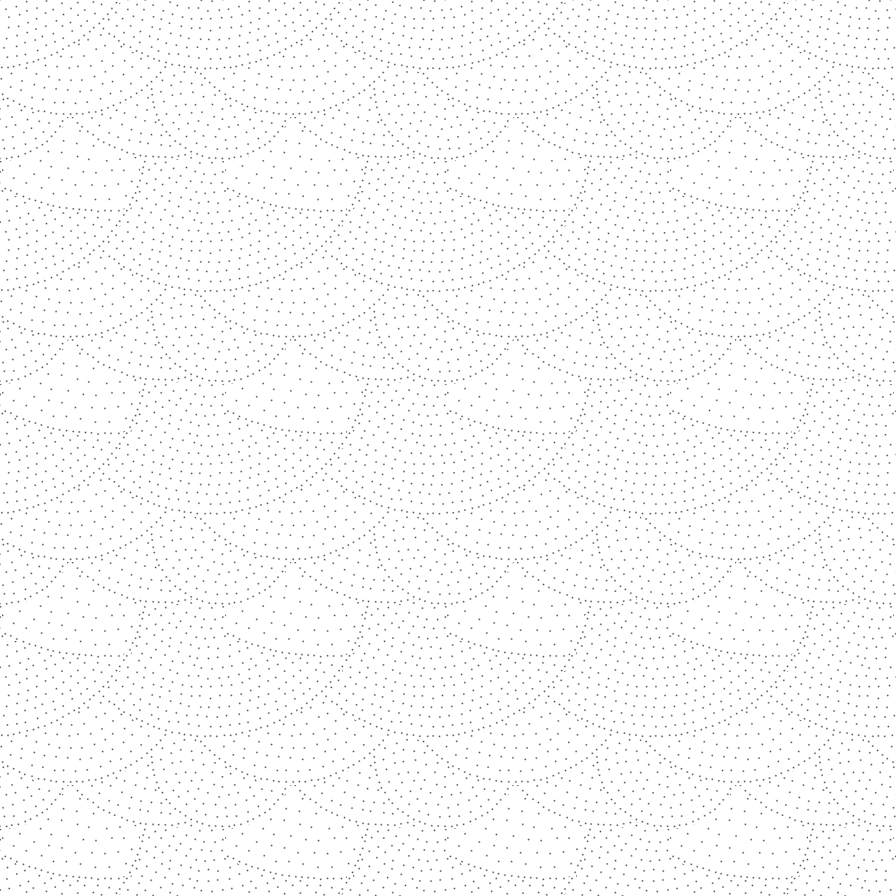
This pattern is drawn by a WebGL 2 fragment shader. Its source:

```glsl
#version 300 es
precision highp float;
// Draws overlapping scallop fans, each filled with concentric arcs of fine dots.

uniform vec2 u_resolution;
out vec4 fragColor;

const float TAU = 6.2831853;
const float REPEATS = 4.025;
const float DOT_RADIUS = 0.003;
const float RIM_SPACING = 0.029;
const float RIM_MARGIN = 0.011;
const vec3 PAPER = vec3(1.0);
const vec3 INK = vec3(0.24, 0.23, 0.23);

// Fans from front to back, in tile units with y pointing down.
const int FAN_COUNT = 5;
const int WEDGE = 3;
const int BIG = 4;
const vec3 FAN[FAN_COUNT] = vec3[](   // centre, radius
    vec3(0.309, -0.031, 0.545),
    vec3(0.000, 0.393, 0.320),
    vec3(0.733, 0.157, 0.550),
    vec3(0.460, -0.030, 0.978),
    vec3(-0.058, 0.586, 0.722));
const vec2 SPACING[FAN_COUNT] = vec2[](   // between rings, along a ring
    vec2(0.052, 0.052),
    vec2(0.045, 0.047),
    vec2(0.052, 0.048),
    vec2(0.058, 0.064),
    vec2(0.044, 0.045));

vec2 hash2(vec2 p) {
    vec3 h = fract(p.xyx * vec3(0.1031, 0.1030, 0.0973));
    h += dot(h, h.yzx + 33.33);
    return fract((h.xx + h.yz) * h.zy);
}

// Coverage of the nearest dot on the nearest ring around the origin.
float ringDots(vec2 q, float radius, vec2 spacing, float seed, float pixel) {
    float ring = max(floor((radius - length(q)) / spacing.x + 0.5), 0.0);
    float ringRadius = max(radius - ring * spacing.x, 0.02);
    bool isRim = ring < 0.5;

    float along = isRim ? RIM_SPACING : spacing.y;
    float count = max(floor(TAU * ringRadius / along), 1.0);
    float phase = hash2(vec2(ring, seed)).x;
    float slot = floor(atan(q.x, q.y) / TAU * count + phase);

    // Small irregularities keep the arcs from looking mechanical.
    vec2 jitter = hash2(vec2(slot + 71.0, ring * 7.0 + seed)) - 0.5;
    jitter *= isRim ? vec2(0.10, 0.25) : vec2(0.28, 0.30);
    float angle = (slot + 0.5 + jitter.y - phase) / count * TAU;
    float dotDistance = ringRadius + jitter.x * spacing.x;
    vec2 dotCentre = dotDistance * vec2(sin(angle), cos(angle));
    return 1.0 - smoothstep(DOT_RADIUS - pixel, DOT_RADIUS + pixel,
                            length(q - dotCentre));
}

// The wedge lies only on the right-hand part of the big fan.
bool insideWedge(vec2 p) {
    vec3 big = FAN[BIG];
    return p.x > 0.01 && length(p - big.xy) < big.z - RIM_MARGIN;
}

// Ink from the frontmost fan that covers the point.
float scallops(vec2 p, float pixel) {
    vec2 tile = floor(p);
    for (int row = -1; row <= 1; row++) {
        for (int i = 0; i < FAN_COUNT; i++) {
            for (int column = -1; column <= 1; column++) {
                vec2 local = p - tile - vec2(float(column), float(row));
                vec2 q = local - FAN[i].xy;
                bool visible = length(q) < FAN[i].z + RIM_MARGIN;
                if (i == WEDGE) visible = visible && insideWedge(local);
                if (visible) {
                    float seed = float(i) * 19.0 + 3.0;
                    return ringDots(q, FAN[i].z, SPACING[i], seed, pixel);
                }
            }
        }
    }
    return 0.0;
}

void main() {
    // Tiles are counted from the top edge.
    vec2 fromTop = vec2(gl_FragCoord.x, u_resolution.y - gl_FragCoord.y);
    float pixel = REPEATS / u_resolution.y;
    float ink = scallops(fromTop * pixel, pixel);
    fragColor = vec4(mix(PAPER, INK, ink), 1.0);
}
```
